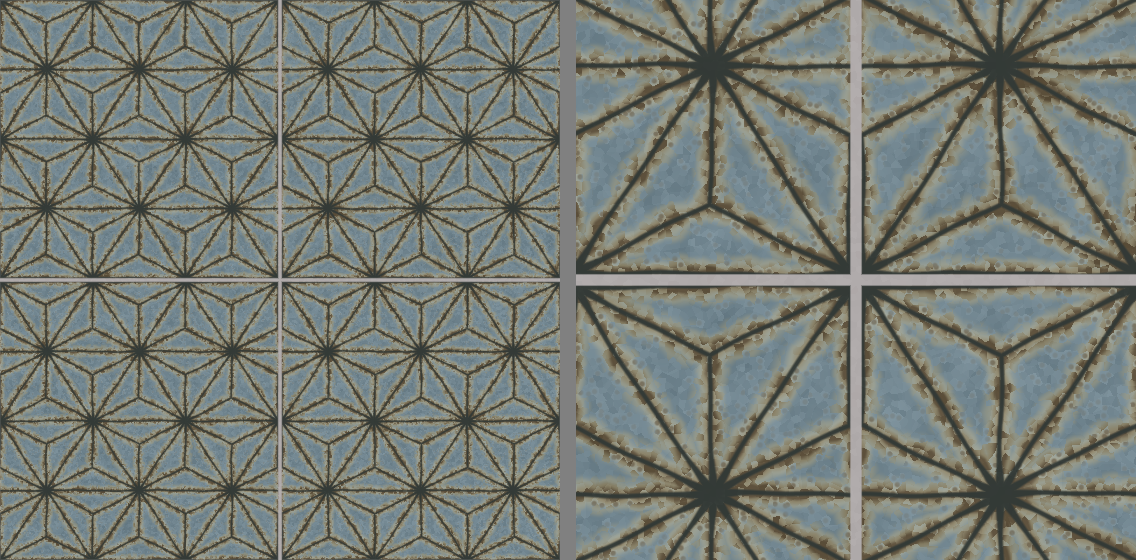
Left: the whole. Right: its middle third, enlarged.
A Shadertoy shader for this pattern:

```glsl
// Four glazed square tiles with a hemp-leaf star lattice, dark grooves and pale grout.

// Layout, in canvas units
const float GROUT = 0.0068;                 // joint width
const float TILE = 0.5 - 0.5 * GROUT;       // two tiles and one joint fill the canvas
const float PITCH = TILE + GROUT;
const vec2 CELL = TILE / vec2(3.0, 4.0);    // star spacing: 3 across, 4 rows per tile

// Grooves
const float LINE_HALF = 0.00135;
const float HUB_SWELL = 0.0017;             // extra half-width at the star centres
const float HUB_REACH = 0.034;
const float WOBBLE = 0.0008;

// Glaze
const float SPECK_SCALE = 240.0;
const float MOTTLE_SCALE = 85.0;
const float CLOUD_SCALE = 26.0;
const vec3 INK = vec3(0.19, 0.22, 0.21);
const vec3 RUST = vec3(0.40, 0.35, 0.27);
const vec3 TAN = vec3(0.56, 0.53, 0.43);
const vec3 PALE = vec3(0.58, 0.60, 0.55);
const vec3 BLUE = vec3(0.445, 0.525, 0.565);
const vec3 GROUT_COLOR = vec3(0.69, 0.67, 0.67);

vec2 hash2(vec2 p) {
    vec3 q = fract(p.xyx * vec3(0.1031, 0.1030, 0.0973));
    q += dot(q, q.yzx + 33.33);
    return fract((q.xx + q.yz) * q.zy);
}

// Cellular noise: x is the distance to the nearest seed, y is that seed's random value
vec2 cellular(vec2 p) {
    vec2 base = floor(p);
    vec2 nearest = vec2(8.0, 0.0);
    for (int j = -1; j <= 1; j++) {
        for (int i = -1; i <= 1; i++) {
            vec2 id = base + vec2(i, j);
            vec2 rnd = hash2(id);
            float dist = length(id + rnd - p);
            if (dist < nearest.x) nearest = vec2(dist, hash2(id + 57.0).x);
        }
    }
    return nearest;
}

float segmentDistance(vec2 p, vec2 a, vec2 b) {
    vec2 pa = p - a, ba = b - a;
    return length(pa - ba * clamp(dot(pa, ba) / dot(ba, ba), 0.0, 1.0));
}

// Star lattice: x is the distance to the nearest groove, y to the nearest star centre
vec2 starLattice(vec2 p) {
    // Skew into lattice space and turn every triangle upright
    vec2 skew = p / CELL;
    skew.x -= 0.5 * skew.y;
    vec2 f = fract(skew);
    if (f.x + f.y > 1.0) f = 1.0 - f;
    vec2 q = vec2(f.x + 0.5 * f.y, f.y) * CELL;

    vec2 corner[3] = vec2[3](vec2(0.0), vec2(CELL.x, 0.0), vec2(0.5, 1.0) * CELL);
    vec2 middle = vec2(0.5, 1.0 / 3.0) * CELL;
    vec2 d = vec2(1.0);
    for (int i = 0; i < 3; i++) {
        d.x = min(d.x, segmentDistance(q, corner[i], corner[(i + 1) % 3]));
        d.x = min(d.x, segmentDistance(q, corner[i], middle));
        d.y = min(d.y, length(q - corner[i]));
    }
    return d;
}

void mainImage(out vec4 fragColor, in vec2 fragCoord) {
    vec2 p = fragCoord / iResolution.y;
    float px = 1.0 / iResolution.y;

    // Tile repeat and distance inside the tile edge
    vec2 tileId = floor((p + 0.5 * GROUT) / PITCH);
    vec2 local = p - tileId * PITCH;
    vec2 inset = 0.5 * TILE - abs(local - 0.5 * TILE);
    float edge = min(inset.x, inset.y);

    // Hand-cut grooves, swelling towards the star centres
    vec2 sway = sin(local.yx * vec2(47.0, 39.0) + tileId * 2.3)
              + 0.5 * sin(local.yx * vec2(113.0, 127.0) + tileId.yx * 4.1);
    vec2 star = starLattice(local + WOBBLE * sway);
    float hub = 1.0 - smoothstep(0.0, HUB_REACH, star.y);
    float groove = star.x - LINE_HALF - HUB_SWELL * hub * hub;

    // Glaze thins at grooves and tile rims, with an uneven grainy boundary
    vec2 speck = cellular(p * SPECK_SCALE);
    vec2 mottle = cellular(p * MOTTLE_SCALE + 19.0);
    float cloud = cellular(p * CLOUD_SCALE + 43.0).x - 0.5;
    float depth = min(groove, edge + 0.0015);
    depth += 0.0055 * (speck.y - 0.5) + 0.004 * (mottle.x - 0.5) - 0.003 * cloud;

    float pooled = smoothstep(0.0045, 0.0105, depth);
    vec3 color = mix(RUST, TAN, smoothstep(-0.001, 0.0022, depth));
    color = mix(color, PALE, smoothstep(0.0015, 0.0055, depth));
    color = mix(color, BLUE, pooled);

    // Grain, soft clouding and sparse brown pinholes
    color += 0.075 * (speck.y - 0.5) + 0.03 * (mottle.y - 0.5) - 0.03 * cloud;
    color += 0.012 * (hash2(tileId + 7.0).x - 0.5);
    float pinhole = step(0.86, speck.y) * (1.0 - smoothstep(0.2, 0.55, speck.x));
    color = mix(color, RUST, pinhole * mix(0.65, 0.2, pooled));

    // Dark groove, then the joint
    float inkEdge = max(px, 0.0009);
    color = mix(color, INK, 0.94 * (1.0 - smoothstep(-inkEdge, inkEdge, groove)));
    vec3 joint = GROUT_COLOR + 0.02 * (speck.y - 0.5);
    color = mix(joint, color, smoothstep(-px, px, edge));
    fragColor = vec4(color, 1.0);
}
```
